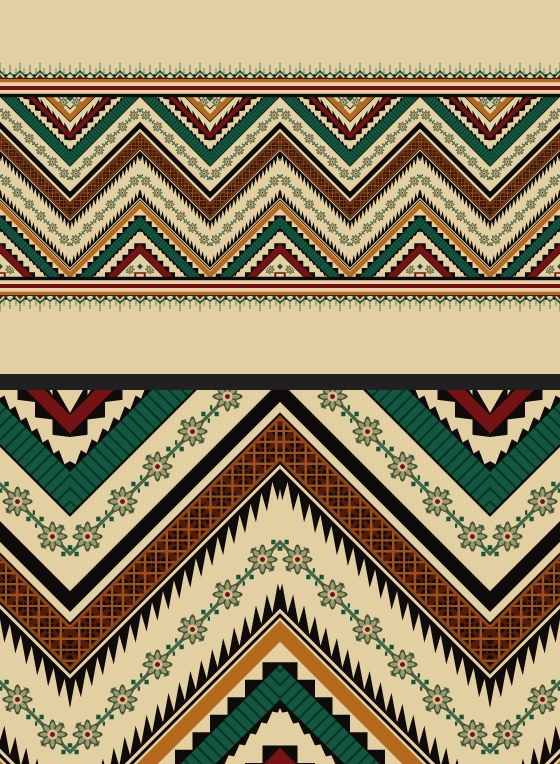
Top: the whole. Bottom: its middle third, enlarged.
This pattern is drawn by a WebGL 1 fragment shader. Its source:

```glsl
precision highp float;
// Woven border: four chevron repeats between two mirrored striped edges.
// Folding x makes each chevron band a plain range of v = y + u; teeth,
// flowers and lattice repeat along the fold. 4x4 samples smooth all edges.
uniform vec2 u_resolution;

const vec3 CREAM = vec3(0.885, 0.81, 0.635);
const vec3 BLACK = vec3(0.06, 0.045, 0.04);
const vec3 GREEN = vec3(0.07, 0.34, 0.25);
const vec3 RED = vec3(0.46, 0.07, 0.07);
const vec3 ORANGE = vec3(0.71, 0.41, 0.11);

bool between(float x, float a, float b) {
  return x >= a && x < b;
}

// Eight-petalled blossom with a dark rim and a red heart
void flower(inout vec3 c, vec2 p) {
  float r = length(p);
  float a = atan(p.y, p.x + 0.0001);
  float rim = 5.7 + 1.2 * cos(8.0 * a);
  if (r < rim) c = vec3(0.25, 0.32, 0.21);
  if (r < rim - 1.2) c = vec3(0.60, 0.60, 0.43);
  if (r < rim - 1.2 && r > 2.4 && cos(8.0 * a) < -0.6) c = vec3(0.25, 0.32, 0.21);
  if (r < 2.3) c = vec3(0.83, 0.75, 0.55);
  if (r < 1.1) c = RED;
}

// Flowers on a dotted stem, one per 16 units, following the chevron
void garland(inout vec3 c, float u, float y, float center) {
  float x = (floor(u / 16.0) + 0.5) * 16.0;
  vec2 p = vec2(u - x, y - center + x);
  float across = p.x + p.y, along = p.x - p.y;
  if (abs(across) < 1.1) c = vec3(0.28, 0.40, 0.27);
  if (abs(abs(across) - 8.5) + abs(along) * 0.6 < 1.8) c = vec3(0.42, 0.48, 0.32);
  if (abs(abs(along) - 13.0) + abs(abs(across) - 3.0) < 2.0) c = GREEN;
  flower(c, p);
}

// Brown ribbon with an orange lattice and dark rosettes
vec3 ribbon(float w, float along) {
  vec2 p = abs(vec2(w, mod(along, 20.0) - 10.0));
  vec3 c = vec3(0.32, 0.11, 0.05);
  if (length(p - 4.6) < 3.3 || p.x + p.y < 3.5) c = BLACK;
  if (abs(p.x - p.y) < 1.0 || abs(p.x + p.y - 10.0) < 1.1) c = vec3(0.61, 0.32, 0.10);
  if (p.x > 8.7) c = vec3(0.56, 0.28, 0.09);
  return c;
}

// Green band with slanting dark ribs
vec3 greenBand(float along) {
  return mod(along, 6.0) < 1.3 ? vec3(0.04, 0.20, 0.15) : GREEN;
}

vec3 chevrons(float x, float y) {
  float u = abs(mod(x, 192.0) - 96.0);   // 0 in a valley, 96 on a peak
  float v = y + u, along = u - y;
  float saw = fract(u / 8.0);
  float spike = abs(fract(u / 5.0) - 0.5) * 2.0;
  vec3 c = CREAM;

  // Nested triangles hanging from the top
  if (v < 156.0) {
    if (abs(v - 149.0) < 0.8) c = BLACK;
    if (abs(u) + abs(y - 134.0) < 5.0) c = GREEN;
    flower(c, vec2(u - 9.0, y - 140.0));
  }
  if (between(v, 156.0, 166.0)) c = ORANGE;
  if (between(v, 166.0, 167.5)) c = BLACK;
  if (between(v, 181.0 - 6.0 * saw, 182.0)) c = BLACK;
  if (between(v, 182.0, 190.5)) c = RED;
  if (between(v, 190.5, 192.0 + 7.0 * saw)) c = BLACK;
  if (between(v, 207.0 - 4.0 * spike, 208.0)) c = BLACK;
  if (between(v, 208.0, 227.0)) c = greenBand(along);
  if (between(v, 227.0, 228.5)) c = BLACK;

  // Upper garland, black line and ribbon
  if (between(v, 230.0, 261.0)) garland(c, u, y, 245.5);
  if (between(v, 262.5, 272.0)) c = BLACK;
  if (between(v, 278.0, 299.0)) c = ribbon(v - 288.5, along);
  if (between(v, 276.8, 278.0) || between(v, 299.0, 300.5)) c = BLACK;

  // Lower garland between two fringes
  if (between(v, 314.0, 357.0)) garland(c, u, y, 336.0);
  if (between(v, 302.5, 305.0 + 11.0 * spike)) c = BLACK;
  if (between(v, 365.0 - 11.0 * spike, 366.5)) c = BLACK;
  if (between(v, 368.5, 370.5)) c = BLACK;

  // Nested triangles standing on the bottom
  if (between(v, 372.0, 381.5)) c = ORANGE;
  if (between(v, 391.0 - 8.0 * (1.0 - saw), 392.0)) c = BLACK;
  if (between(v, 392.0, 408.0)) c = greenBand(along);
  if (between(v, 408.0, 410.0 + 3.0 * spike)) c = BLACK;
  if (between(v, 429.0 - 8.0 * (1.0 - saw), 430.0)) c = BLACK;
  if (between(v, 430.0, 442.0)) c = RED;
  if (between(v, 442.0, 443.5)) c = BLACK;
  if (v > 446.0) {
    float m = 96.0 - u;
    if (m < 8.0 && y > 373.0) c = (m < 5.0 && y > 375.0) ? CREAM : RED;
    if (abs(m) + abs(y - 365.0) < 4.0) c = GREEN;
    flower(c, vec2(m - 14.0, y - 369.0));
  }
  return c;
}

// Stripes and sprigs; e is the distance from the middle line
vec3 edging(float x, float e) {
  float s = abs(mod(x + 13.714, 27.4286) - 13.714);
  vec3 c = CREAM;
  if (e < 148.5) c = vec3(0.91, 0.82, 0.67);
  if (e < 128.0) c = BLACK;
  if (between(e, 133.0, 138.5)) c = RED;
  if (between(e, 143.5, 148.5)) c = ORANGE;
  if (between(e, 148.5, 149.5)) c = BLACK;
  if (e > 149.5) {
    float top = s < 3.0 ? 171.0 : (s < 10.0 ? 163.0 : 167.0);
    float stalk = min(min(s, abs(s - 5.5)), 13.714 - s);
    if (stalk < 0.75 && between(e, 154.0, top) && fract(e / 3.0) < 0.75) c = vec3(0.22, 0.42, 0.28);
    if (abs(e - 159.0 + s) < 1.5 || abs(e - 157.0 + 13.714 - s) < 1.3) c = GREEN;
    if (e + s < 154.0) c = RED;
    if (abs(s - 8.0) + abs(e - 153.0) < 2.2) c = BLACK;
  }
  return c;
}

void main() {
  vec3 sum = vec3(0.0);
  for (int j = 0; j < 4; j++) {
    for (int i = 0; i < 4; i++) {
      vec2 offset = (vec2(float(i), float(j)) - 1.5) / 4.0;
      vec2 p = (gl_FragCoord.xy + offset - 0.5 * u_resolution) * 768.0 / u_resolution.x;
      float x = p.x + 384.0, e = abs(p.y);
      sum += e < 123.0 ? chevrons(x, 256.0 - p.y) : edging(x, e);
    }
  }
  gl_FragColor = vec4(sum / 16.0, 1.0);
}
```
